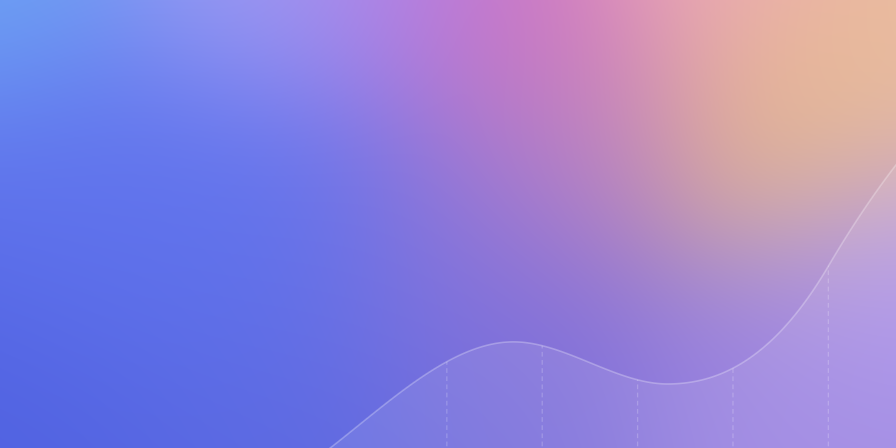
This background is drawn by a WebGL 2 fragment shader. Its source:

```glsl
#version 300 es
precision highp float;

uniform vec2 u_resolution;
out vec4 outColor;

// Palette
const vec3 SKY = vec3(0.43, 0.66, 0.96);
const vec3 PERIWINKLE = vec3(0.62, 0.63, 0.96);
const vec3 ORCHID = vec3(0.72, 0.50, 0.90);
const vec3 MAGENTA = vec3(0.83, 0.43, 0.74);
const vec3 PINK = vec3(0.94, 0.66, 0.74);
const vec3 AMBER = vec3(0.89, 0.72, 0.52);
const vec3 PEACH = vec3(0.92, 0.74, 0.63);
const vec3 MAUVE = vec3(0.77, 0.51, 0.74);
const vec3 BLUE = vec3(0.38, 0.455, 0.93);
const vec3 INDIGO = vec3(0.31, 0.38, 0.88);
const vec3 DEEP_BLUE = vec3(0.36, 0.41, 0.88);
const vec3 VIOLET = vec3(0.57, 0.46, 0.85);
const vec3 DUSK = vec3(0.48, 0.43, 0.85);
const vec3 LAVENDER = vec3(0.60, 0.51, 0.88);
const vec3 LILAC = vec3(0.69, 0.59, 0.94);

// Curve knots: x, height, slope
const vec3 KNOT_START = vec3(0.737, 0.0, 0.78);
const vec3 KNOT_CREST = vec3(1.146, 0.237, 0.0);
const vec3 KNOT_DIP = vec3(1.49, 0.143, 0.0);
const vec3 KNOT_RISE = vec3(1.849, 0.406, 1.7);
const vec3 KNOT_END = vec3(2.0, 0.632, 1.3);

const float FILL_ALPHA = 0.09;
const float LINE_ALPHA = 0.27;
const float LINE_WIDTH = 0.0036;
const float GUIDE_START = 0.9974;
const float GUIDE_STEP = 0.2129;
const float GUIDE_ALPHA = 0.20;
const float GUIDE_WIDTH = 0.0028;
const float DASH_PERIOD = 0.0182;
const float DASH_LENGTH = 0.0105;

// Adds a Gaussian colour weight; the weight total is kept in w
void addGlow(inout vec4 sum, vec2 p, vec2 center, float radius, vec3 color) {
  vec2 d = (p - center) / radius;
  sum += vec4(color, 1.0) * exp(-dot(d, d));
}

vec3 meshGradient(vec2 p) {
  vec4 sum = vec4(0.0);
  // Upper edge
  addGlow(sum, p, vec2(0.00, 1.05), 0.30, SKY);
  addGlow(sum, p, vec2(0.55, 1.05), 0.30, PERIWINKLE);
  addGlow(sum, p, vec2(0.90, 1.05), 0.30, ORCHID);
  addGlow(sum, p, vec2(1.20, 0.95), 0.27, MAGENTA);
  addGlow(sum, p, vec2(1.55, 1.08), 0.30, PINK);
  // Warm right side
  addGlow(sum, p, vec2(1.70, 0.72), 0.33, AMBER);
  addGlow(sum, p, vec2(2.00, 0.90), 0.35, PEACH);
  addGlow(sum, p, vec2(1.30, 0.70), 0.30, MAUVE);
  // Cool left side
  addGlow(sum, p, vec2(0.15, 0.60), 0.40, BLUE);
  addGlow(sum, p, vec2(0.60, 0.50), 0.40, BLUE);
  addGlow(sum, p, vec2(0.00, 0.00), 0.45, INDIGO);
  addGlow(sum, p, vec2(0.65, 0.00), 0.40, DEEP_BLUE);
  // Lower right
  addGlow(sum, p, vec2(1.10, 0.50), 0.35, VIOLET);
  addGlow(sum, p, vec2(1.17, 0.14), 0.35, DUSK);
  addGlow(sum, p, vec2(1.65, 0.18), 0.30, LAVENDER);
  addGlow(sum, p, vec2(2.00, 0.35), 0.30, LILAC);
  addGlow(sum, p, vec2(2.00, 0.00), 0.35, LAVENDER);
  return sum.rgb / sum.w;
}

// Cubic Hermite segment between two knots
float hermite(vec3 a, vec3 b, float x) {
  float span = b.x - a.x;
  float t = (x - a.x) / span;
  float s = 1.0 - t;
  return s * s * ((1.0 + 2.0 * t) * a.y + t * span * a.z)
       + t * t * ((3.0 - 2.0 * t) * b.y - s * span * b.z);
}

float curveHeight(float x) {
  if (x < KNOT_START.x) return KNOT_START.y + KNOT_START.z * (x - KNOT_START.x);
  if (x < KNOT_CREST.x) return hermite(KNOT_START, KNOT_CREST, x);
  if (x < KNOT_DIP.x) return hermite(KNOT_CREST, KNOT_DIP, x);
  if (x < KNOT_RISE.x) return hermite(KNOT_DIP, KNOT_RISE, x);
  return hermite(KNOT_RISE, KNOT_END, x);
}

// Antialiased coverage of a stroke at distance d from its centre
float stroke(float d, float width, float pixel) {
  return clamp((0.5 * width - abs(d)) / pixel + 0.5, 0.0, 1.0) * min(1.0, width / pixel);
}

void main() {
  // Canvas is two units wide and one unit high
  vec2 p = gl_FragCoord.xy / u_resolution * vec2(2.0, 1.0);
  float pixel = 1.0 / u_resolution.y;
  vec3 color = meshGradient(p);

  // Signed distance to the curve, negative below it
  const float EPS = 0.002;
  float slope = (curveHeight(p.x + EPS) - curveHeight(p.x - EPS)) / (2.0 * EPS);
  float dist = (p.y - curveHeight(p.x)) / sqrt(1.0 + slope * slope);
  float below = clamp(0.5 - dist / pixel, 0.0, 1.0);
  color = mix(color, vec3(1.0), FILL_ALPHA * below);

  // Dashed vertical guides under the curve
  float index = max(0.0, round((p.x - GUIDE_START) / GUIDE_STEP));
  float guide = stroke(p.x - GUIDE_START - index * GUIDE_STEP, GUIDE_WIDTH, pixel);
  float dashPos = (fract(p.y / DASH_PERIOD) - 0.5) * DASH_PERIOD;
  float dash = clamp((0.5 * DASH_LENGTH - abs(dashPos)) / pixel + 0.5, 0.0, 1.0);
  color = mix(color, vec3(1.0), GUIDE_ALPHA * guide * dash * below);

  // Curve outline
  color = mix(color, vec3(1.0), LINE_ALPHA * stroke(dist, LINE_WIDTH, pixel));
  outColor = vec4(color, 1.0);
}
```
